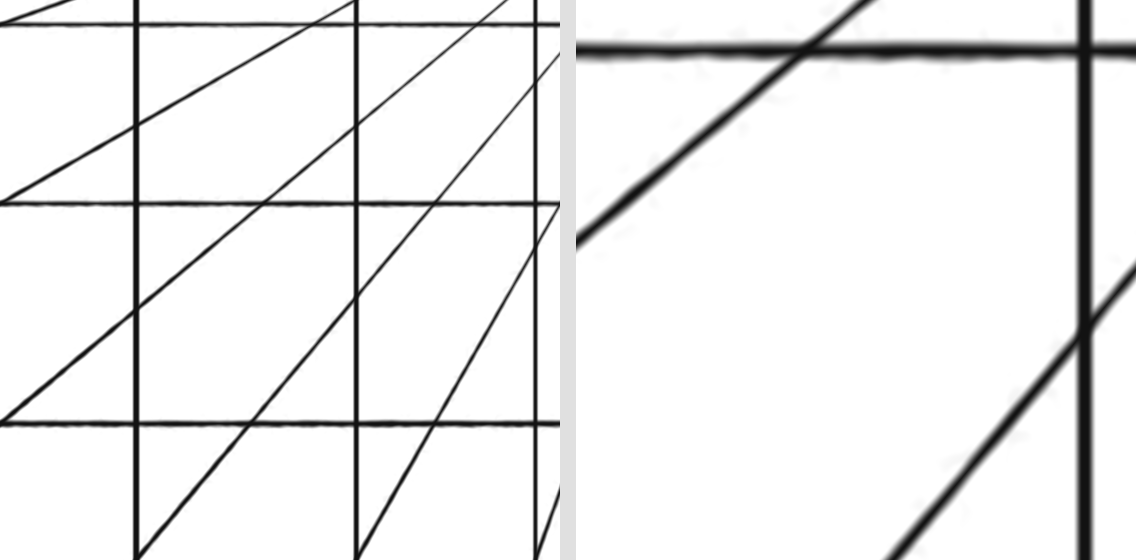
Left, the full canvas; right, a detail of the centre.
A WebGL 1 fragment shader for this pattern:

```glsl
precision highp float;
// Black perspective grid on white: narrowing squares crossed by rays to a far corner.

uniform vec2 u_resolution;

vec2 hashGradient(vec2 cell) {
    float angle = 6.2832 * fract(sin(dot(cell, vec2(127.1, 311.7))) * 43758.5);
    return vec2(cos(angle), sin(angle));
}

float gradientNoise(vec2 p) {
    vec2 i = floor(p), f = fract(p);
    vec2 u = f * f * f * (f * (f * 6.0 - 15.0) + 10.0);
    vec2 e = vec2(0.0, 1.0);
    float low = mix(dot(hashGradient(i), f),
                    dot(hashGradient(i + e.yx), f - e.yx), u.x);
    float high = mix(dot(hashGradient(i + e.xy), f - e.xy),
                     dot(hashGradient(i + e.yy), f - e.yy), u.x);
    return mix(low, high, u.y);
}

// Ink coverage of a line at a given distance from its centre
float stroke(float dist, float width, float softness) {
    float blur = max(softness, 0.75 / u_resolution.y);
    return 1.0 - smoothstep(-blur, blur, abs(dist) - 0.5 * width);
}

// Distance from p to the infinite line through a and b
float lineDistance(vec2 p, vec2 a, vec2 b) {
    vec2 along = normalize(b - a);
    vec2 d = p - a;
    return d.x * along.y - d.y * along.x;
}

void main() {
    vec2 p = gl_FragCoord.xy / u_resolution;
    vec2 vanishing = vec2(1.49);

    // Uneven ink: rough horizontals and lightly beaded rays
    float rough = gradientNoise(p * vec2(55.0, 90.0));
    float slowWear = gradientNoise(p * vec2(14.0, 9.0) + 31.0);
    float bead = gradientNoise(p * 48.0 + 7.0);

    float rayWidth = 0.0043 * length(vanishing - p) * (1.0 + 0.35 * bead);
    float clear = 1.0;
    float halo = 0.0;
    float position = 0.2432;
    float gap = 0.393;

    // Each step adds one vertical, one horizontal and the two rays at their ends
    for (int i = 0; i < 3; i++) {
        float width = gap * 0.027;
        float across = p.y - position + 0.0008 * rough;
        clear *= 1.0 - stroke(p.x - position, width, 0.0028);
        clear *= 1.0 - stroke(across, width * (0.95 + 0.3 * slowWear + 0.25 * rough), 0.0046);

        float lowerRay = lineDistance(p, vec2(position, 0.0), vanishing);
        float upperRay = lineDistance(p, vec2(0.0, position), vanishing);
        clear *= 1.0 - stroke(lowerRay, rayWidth, 0.0034);
        clear *= 1.0 - stroke(upperRay, rayWidth, 0.0034);

        float nearest = min(abs(across), min(abs(lowerRay), abs(upperRay)));
        halo = max(halo, 1.0 - smoothstep(0.005, 0.022, nearest));
        position += gap;
        gap *= 0.814;
    }

    // Faint grey specks on the paper beside the lines
    float specks = smoothstep(0.15, 0.5, gradientNoise(p * 75.0 + 19.0));
    float paper = 1.0 - 0.04 * halo * specks;
    gl_FragColor = vec4(vec3(mix(0.07, paper, clear)), 1.0);
}
```
